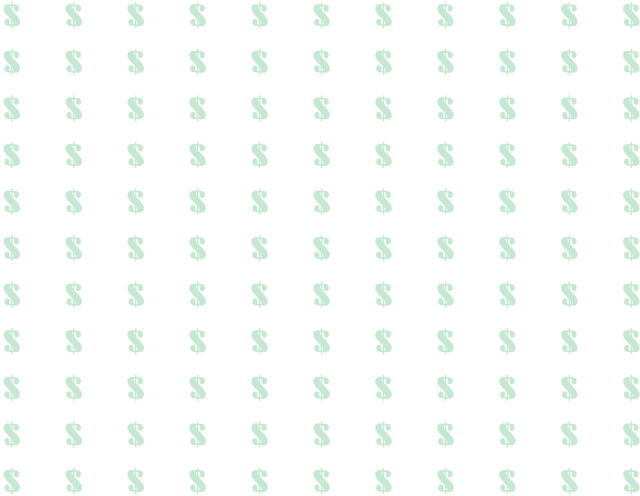
Reproduce this pattern procedurally as a Shadertoy shader.

```glsl
// Grid of pale green dollar signs, eleven by eleven, on white.

// Distance to a thick-and-thin S, swept by a disc along a cut figure-eight curve.
float swashDistance(vec2 p) {
    const int STEPS = 96;
    float d = 1e3;
    for (int i = 0; i <= STEPS; i++) {
        float u = mix(-2.5, 2.5, float(i) / float(STEPS));
        float a = abs(u);
        vec2 center = vec2(-0.44 * sin(2.0 * u), 0.91 * sin(u));
        // Heavy spine, hairline crown, round terminals
        float radius = mix(0.315, 0.08, smoothstep(0.65, 1.5, a))
                     + 0.14 * smoothstep(1.75, 2.35, a);
        d = min(d, length(p - center) - radius);
    }
    return d;
}

float boxDistance(vec2 p, vec2 halfSize) {
    vec2 q = abs(p) - halfSize;
    return length(max(q, 0.0)) + min(max(q.x, q.y), 0.0);
}

float signDistance(vec2 p) {
    float bar = boxDistance(p, vec2(0.065, 1.18));
    return min(swashDistance(p), bar);
}

void mainImage(out vec4 fragColor, in vec2 fragCoord) {
    vec2 uv = fragCoord / iResolution.y;

    // Offset from the nearest grid point
    vec2 cell = vec2(0.1249, 0.0939);
    vec2 p = uv - vec2(0.0238, 0.0303);
    p -= cell * round(p / cell);

    // Smooth coverage about one pixel wide
    float signScale = 0.0222;
    float d = signDistance(p / signScale) * signScale;
    float edge = 0.7 / iResolution.y;
    float ink = 1.0 - smoothstep(-edge, edge, d);

    vec3 paper = vec3(1.0);
    vec3 mint = vec3(0.77, 0.91, 0.82);
    fragColor = vec4(mix(paper, mint, ink), 1.0);
}
```
